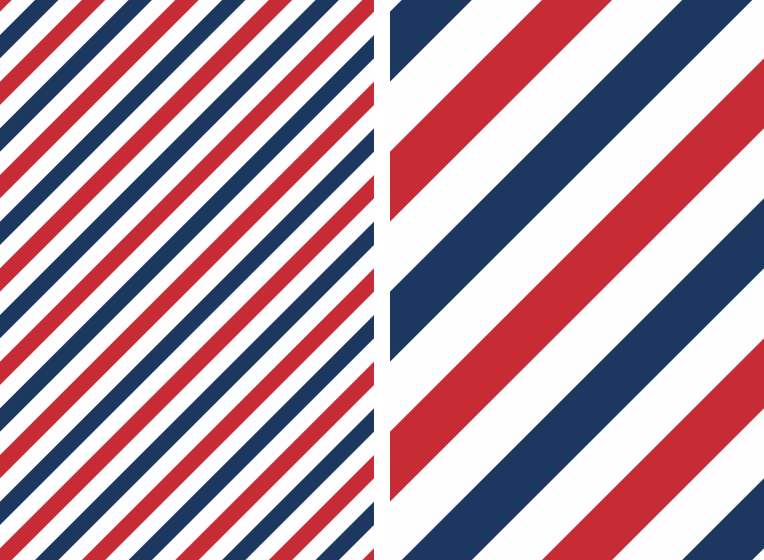
Left, the full canvas; right, a detail of the centre.
This pattern is drawn by a WebGL 1 fragment shader. Its source:

```glsl
precision highp float;

uniform vec2 u_resolution;

const vec2 REPEATS = vec2(4.0, 6.0);   // whole stripe pairs across and down
const float STRIPE_WIDTH = 0.25;       // share of one period, per colour
const float RED_CENTRE = 0.0;
const float BLUE_CENTRE = 0.5;
const float EDGE_SOFTNESS = 0.7;       // half width of the edge blend, in pixels

const vec3 WHITE = vec3(0.995);
const vec3 NAVY = vec3(0.11, 0.22, 0.38);
const vec3 RED = vec3(0.78, 0.17, 0.21);

// Coverage of a repeating stripe around the given centre
float stripe(float phase, float centre, float blur) {
    float offset = abs(fract(phase - centre + 0.5) - 0.5);
    float edge = 0.5 * STRIPE_WIDTH;
    return 1.0 - smoothstep(edge - blur, edge + blur, offset);
}

void main() {
    vec2 uv = gl_FragCoord.xy / u_resolution;

    // Diagonal phase, rising to the right; whole repeats make it tile
    float phase = REPEATS.x * uv.x - REPEATS.y * uv.y;
    float blur = EDGE_SOFTNESS * length(REPEATS / u_resolution);

    // Two alternating stripes on a white ground
    vec3 colour = WHITE;
    colour = mix(colour, RED, stripe(phase, RED_CENTRE, blur));
    colour = mix(colour, NAVY, stripe(phase, BLUE_CENTRE, blur));

    gl_FragColor = vec4(colour, 1.0);
}
```
